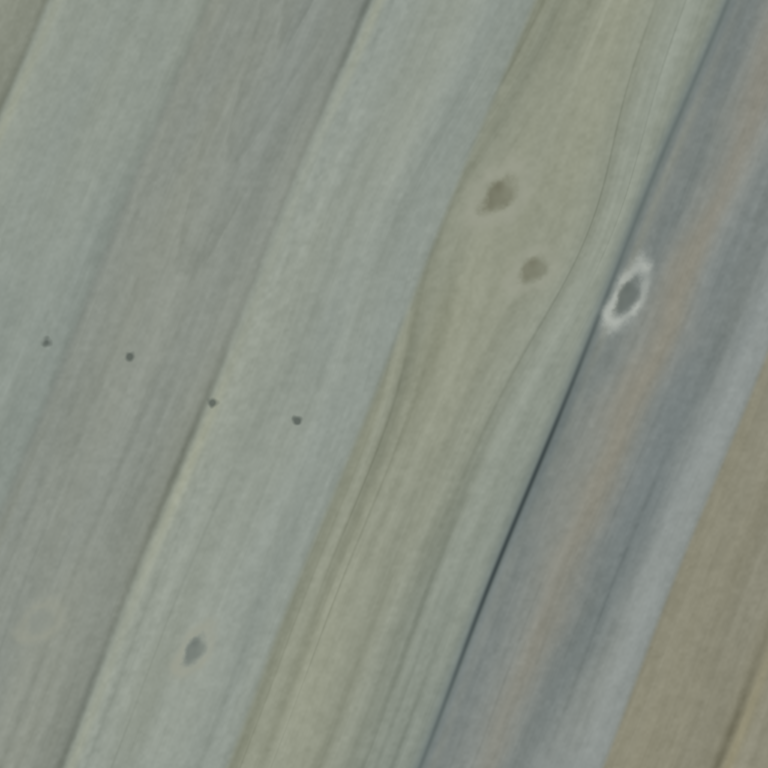
Reproduce this texture procedurally as a WebGL 1 fragment shader.

```glsl
precision highp float;
// Weathered, slanted wooden boards with soft grain, knots and a blue-grey stained plank.
uniform vec2 u_resolution;

const float SLANT = 0.4;

float hash(vec2 p) {
  p = fract(p * vec2(0.1031, 0.1137));
  p += dot(p, p.yx + 33.33);
  return fract((p.x + p.y) * p.x * 17.0);
}

float noise(vec2 p) {
  vec2 i = floor(p), f = fract(p);
  f = f * f * (3.0 - 2.0 * f);
  return mix(mix(hash(i), hash(i + vec2(1, 0)), f.x),
             mix(hash(i + vec2(0, 1)), hash(i + 1.0), f.x), f.y);
}

// Layered noise, centred on zero.
float fbm(vec2 p) {
  float sum = 0.0, weight = 0.5;
  for (int i = 0; i < 4; i++) {
    sum += weight * (noise(p) - 0.5);
    p = p * 2.03 + 17.3;
    weight *= 0.5;
  }
  return sum;
}

float bell(float x, float width) { return exp(-x * x / (width * width)); }

float between(float x, float lo, float hi, float soft) {
  return smoothstep(lo - soft, lo + soft, x) * (1.0 - smoothstep(hi - soft, hi + soft, x));
}

// Position of a seam across the boards.
float seam(float i) { return 0.06 + 0.21 * i + 0.08 * bell(i - 4.7, 1.0); }

vec3 boardColour(int i) {
  if (i == 0) return vec3(0.54, 0.56, 0.51);
  if (i == 1) return vec3(0.563, 0.594, 0.556);
  if (i == 2) return vec3(0.543, 0.566, 0.53);
  if (i == 3) return vec3(0.572, 0.602, 0.565);
  if (i == 4) return vec3(0.575, 0.592, 0.527);
  if (i == 5) return vec3(0.515, 0.54, 0.525);
  return vec3(0.55, 0.543, 0.475);
}

// Makes grain lines bow around a knot.
float bowGrain(vec2 g, vec2 centre, vec2 size) {
  vec2 d = g - centre;
  return g.x - 0.7 * d.x * bell(d.x, size.x) * bell(d.y, size.y);
}

// Long, sparse dark lines.
float grainLines(vec2 g, float density) {
  float n = noise(g * vec2(density, 1.2)) - 0.5;
  float fade = noise(g * vec2(density * 0.6, 2.5) + 50.0);
  return bell(n, 0.09) * smoothstep(0.3, 0.8, fade);
}

// Patchy oval core inside a soft ring, leaning with the grain.
vec3 addKnot(vec3 base, vec2 d, vec2 radii, vec3 core, vec3 ring, float strength) {
  float r = length((d - vec2(SLANT * d.y, 0)) / radii) + 1.1 * fbm(d * 50.0 + 9.0);
  strength *= 0.5 + 0.7 * noise(d * 75.0 + 30.0);
  base = mix(base, ring, strength * bell(r - 1.25, 0.5));
  return mix(base, core, strength * (1.0 - smoothstep(0.25, 1.1, r)));
}

// Blurred, nested arches that open upwards.
float arches(float x, float y) {
  float h = y - 4.5 * sqrt(x * x + 0.0001) + 0.09 * fbm(vec2(x * 40.0, y * 8.0));
  float phase = fract((h - 0.57) / 0.16);
  return smoothstep(0.0, 0.2, phase) * exp(-3.0 * phase) * smoothstep(0.55, 0.6, h);
}

void main() {
  vec2 p = gl_FragCoord.xy / u_resolution;
  float y = p.y;
  float x = p.x + SLANT * (1.0 - y) + 0.014 * (noise(vec2(y * 4.0, 3)) - 0.5);
  vec2 straight = vec2(x, y);
  vec2 grain = vec2(bowGrain(straight, vec2(0.79, 0.7), vec2(0.13, 0.17)), y);

  // Boards; every second seam is deeper, with shade and a pale lip.
  vec3 wood = boardColour(0);
  for (int i = 0; i < 7; i++) {
    float n = float(i), d = x - seam(n);
    float wear = (0.3 + noise(vec2(y * 5.0, n * 7.0))) * (1.0 - 0.75 * mod(n, 2.0));
    wood = mix(wood, boardColour(i + 1), smoothstep(-0.006, 0.006, d));
    wood -= wear * (0.08 * bell(d + 0.003, 0.006) + 0.02 * bell(d + 0.015, 0.02));
    wood += vec3(0.03, 0.022, 0) * wear * bell(d - 0.012, 0.008);
  }

  // Tan board: olive near edge, greyer far side, flowing figure.
  float tanBoard = between(x, seam(3.0), seam(4.0), 0.005);
  wood = mix(wood, vec3(0.54, 0.573, 0.535), 0.8 * tanBoard * smoothstep(0.8, 0.9, grain.x));
  float olive = bell(grain.x - 0.703, 0.009) + 0.7 * bell(grain.x - 0.733, 0.01);
  wood += tanBoard * (0.1 * fbm(grain * vec2(42, 0.9)) - 0.06 * olive - 0.045 * grainLines(grain, 50.0));

  // Stained board: slate bands, brown streaks, pale far edge.
  float stained = between(x, seam(4.0), seam(5.0), 0.006);
  float drift = x + 0.09 * fbm(straight * vec2(9, 5));
  float cloud = stained * (0.3 + 1.1 * noise(straight * vec2(26, 5)));
  float slateBands = bell(drift - 0.965, 0.02) + bell(drift - 1.09, 0.03);
  wood = mix(wood, vec3(0.435, 0.47, 0.465), 0.6 * cloud * slateBands);
  wood = mix(wood, vec3(0.545, 0.53, 0.475), 0.6 * cloud * bell(drift - 1.03, 0.03));
  wood = mix(wood, vec3(0.565, 0.59, 0.575), 0.75 * stained * smoothstep(1.1, 1.15, drift));

  // Long grain, arches and speckle.
  wood += 0.05 * fbm(grain * vec2(32, 1.2)) + 0.055 * fbm(grain * vec2(85, 4));
  wood -= 0.02 * (1.0 - tanBoard) * grainLines(straight, 34.0);
  wood += vec3(0.03, 0.018, -0.01) * fbm(straight * vec2(12, 2) + 40.0);
  wood -= 0.06 * bell(x - 0.389, 0.05) * arches(x - 0.389, y);
  float rough = 0.022 + 0.016 * between(x, 0.495, 0.53, 0.02);
  wood += rough * (noise(straight * vec2(150, 130)) - 0.5);
  wood += 0.03 * fbm(p * 60.0) + 0.014 * (noise(p * 256.0) - 0.5);

  // Open gap, nearly black low down, stained blue higher up.
  float gap = x - seam(4.0) + 0.003;
  float opening = bell(y - 0.33, 0.2) * (0.6 + 0.5 * noise(vec2(y * 9.0, 9)));
  wood = mix(wood, vec3(0.4, 0.45, 0.465), 0.5 * bell(gap, 0.011));
  wood = mix(wood, vec3(0.2, 0.235, 0.24), min(0.2 + 0.7 * opening, 0.9) * bell(gap, 0.0035));

  // Knots.
  vec3 pale = vec3(0.69, 0.71, 0.68), sand = vec3(0.61, 0.62, 0.56);
  vec3 brown = vec3(0.42, 0.42, 0.35), slate = vec3(0.4, 0.43, 0.41);
  wood = addKnot(wood, p - vec2(0.648, 0.745), vec2(0.023, 0.03), brown, sand, 0.7);
  wood = addKnot(wood, p - vec2(0.692, 0.648), vec2(0.02), brown, sand, 0.6);
  wood = addKnot(wood, p - vec2(0.816, 0.613), vec2(0.014, 0.031), slate, pale, 0.85);
  wood = addKnot(wood, p - vec2(0.252, 0.152), vec2(0.014, 0.024), slate, sand, 0.7);
  wood = addKnot(wood, p - vec2(0.051, 0.19), vec2(0.018), boardColour(2), sand, 0.5);

  // Loose row of pinholes.
  for (int i = 0; i < 4; i++) {
    float n = float(i);
    vec2 jitter = vec2(hash(vec2(n, 2)), hash(vec2(n, 5)));
    vec2 hole = vec2(0.05 + 0.11 * n, 0.55 - 0.04 * n) + 0.025 * jitter;
    float r = length(p - hole) + 0.004 * (noise(p * 160.0) - 0.5);
    wood = mix(wood, vec3(0.3, 0.33, 0.31), 0.7 - 0.7 * smoothstep(0.002, 0.009, r));
  }

  gl_FragColor = vec4(wood, 1);
}
```
